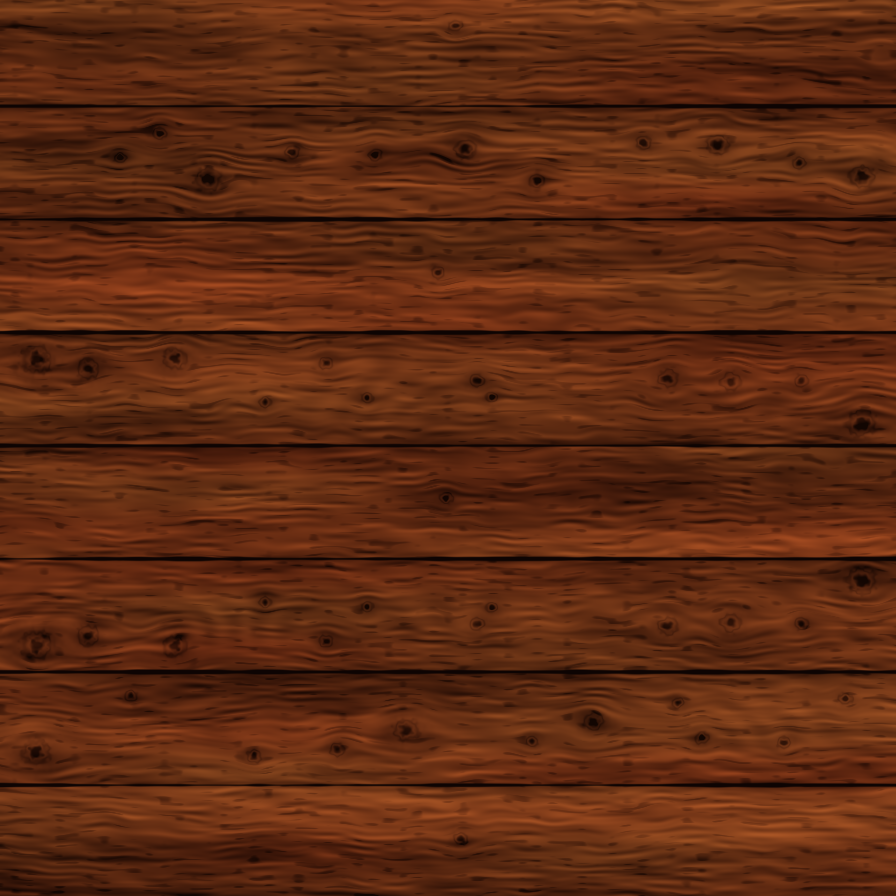
Reproduce this texture procedurally as a WebGL 2 fragment shader.

```glsl
#version 300 es
precision highp float;

uniform vec2 u_resolution;
out vec4 fragColor;

float hash(vec2 p) {
    return fract(sin(dot(p, vec2(127.1, 311.7))) * 43758.5453);
}

float noise(vec2 p) {
    vec2 i = floor(p), f = fract(p);
    f = f * f * (3.0 - 2.0 * f);
    return mix(mix(hash(i), hash(i + vec2(1, 0)), f.x),
               mix(hash(i + vec2(0, 1)), hash(i + vec2(1, 1)), f.x), f.y);
}

// Plain boards: a dark face with one pale strip along an edge
float paleStrip(float row, float v) {
    float h = mod(row, 7.0) < 0.5 ? v : 1.0 - v;
    float edge = mod(row, 5.0) < 0.5 ? 0.5 : 0.74;
    return mix(-0.045, 0.065, smoothstep(edge - 0.06, edge + 0.06, h));
}

// x: darkness of the knots, y: how far they push the grain aside
vec2 knots(vec2 p, float v, float seed, bool plain, float boardHeight) {
    vec2 sum = vec2(0.0);
    for (int i = 0; i < 13; i++) {
        vec2 id = vec2(float(i), seed * 7.0 + 3.0);
        bool present = plain ? i == 6 : hash(id + 0.7) < 0.8;
        if (!present) continue;
        float size = hash(id + 2.3);
        float r = plain ? 0.004 : mix(0.0035, 0.0095, size * size);
        vec2 center = vec2((float(i) + hash(id)) / 13.0, mix(0.18, 0.85, hash(id + 5.1)));
        vec2 off = vec2(p.x - center.x, (v - center.y) * boardHeight);
        float d = length(off * vec2(0.85, 1.0)) + r * 0.7 * (noise(off * 240.0 + id) - 0.5);
        float ring = (d - 1.55 * r) / (0.28 * r);
        float halo = exp(-d * d / (7.0 * r * r));
        sum.x += 0.22 * (1.0 - smoothstep(r * 0.35, r * 1.1, d))
               + 0.07 * exp(-ring * ring) + 0.09 * halo;
        sum.y -= off.y * 0.65 * exp(-dot(off, off) / (18.0 * r * r));
    }
    return sum;
}

void main() {
    vec2 p = gl_FragCoord.xy / u_resolution.y;
    float pixel = 1.0 / u_resolution.y;

    // Horizontal boards
    float boardHeight = 0.1263;
    float y = (p.y + 0.0026) / boardHeight;
    float row = floor(y), v = fract(y);
    bool plain = mod(row, 5.0) < 0.5 || mod(row, 4.0) > 2.5;

    // Two knotty boards share a face, one of them turned over
    bool turned = row == 4.0;
    vec2 knot = knots(p, turned ? 1.0 - v : v, turned ? 2.0 : row, plain, boardHeight);
    if (turned) knot.y = -knot.y;

    // Wavy grain coordinates, bent around the knots
    vec2 q = p + vec2(row * 3.7, knot.y);
    q.y += 0.012 * (noise(q * vec2(9.0, 24.0)) - 0.5)
         + 0.005 * (noise(q * vec2(34.0, 60.0)) - 0.5);

    // Long streaks, medium grain, and fine embossed fibres
    float streak = noise(q * vec2(2.2, 38.0)) - 0.5;
    float grain = noise(q * vec2(14.0, 115.0)) - 0.5;
    vec2 fibre = q * vec2(27.0, 215.0);
    float relief = noise(fibre) - noise(fibre + vec2(0.2, 0.85));
    float pores = noise(q * vec2(60.0, 290.0) + 9.0);

    float tone = 0.395 + 0.17 * streak + 0.13 * grain + 0.16 * relief;
    tone -= 0.11 * smoothstep(0.7, 0.95, pores);
    tone += 0.06 * (noise(q * vec2(3.0, 14.0) + 31.0) - 0.5);

    // Face of the board: pale strip, or oval growth figure
    if (plain) {
        tone += paleStrip(row, v + 0.05 * streak);
    } else {
        float figure = noise(q * vec2(4.5, 17.0) + 13.0);
        float middle = smoothstep(0.08, 0.4, v) * smoothstep(0.03, 0.35, 1.0 - v);
        tone += 0.025 * sin(figure * 50.0) * middle + 0.05 * middle - 0.035;
    }
    tone -= knot.x;

    // Shaded edges and uneven dark gaps
    float gap = min(v, 1.0 - v) * boardHeight
              + 0.0012 * (noise(vec2(p.x * 45.0, floor(y + 0.5))) - 0.5);
    float gapWidth = 0.0008 + 0.0017 * noise(vec2(p.x * 6.0, floor(y + 0.5) * 5.0));
    tone -= 0.1 * exp(-max(gap, 0.0) / 0.0045);
    tone = clamp(tone, 0.07, 0.68);

    // Brown ramp with redder patches
    vec3 wood = vec3(1.0, 0.55, 0.25) * pow(vec3(tone), vec3(1.0, 1.2, 1.3));
    float redness = noise(q * vec2(3.0, 22.0) + 57.0);
    wood.gb *= mix(1.08, 0.88, redness);

    float seam = 1.0 - smoothstep(gapWidth - pixel, gapWidth + pixel, gap);
    fragColor = vec4(mix(wood, vec3(0.05, 0.015, 0.01), seam), 1.0);
}
```
